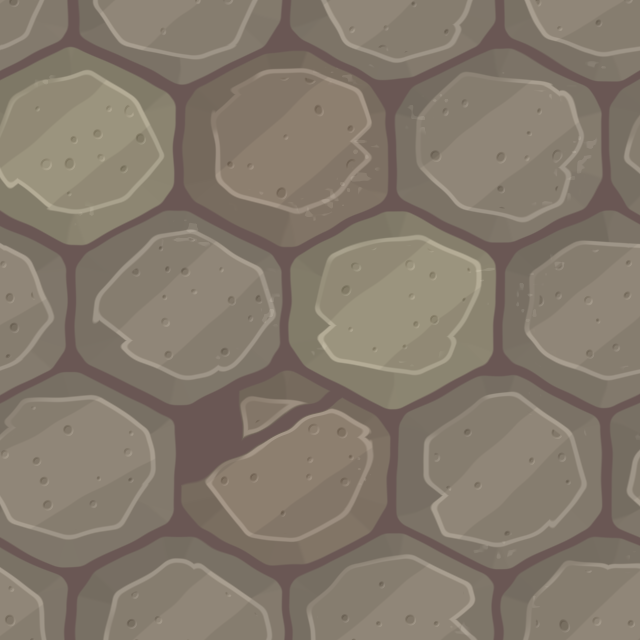
Write a three.js fragment shader that draws this texture.

```glsl
// Draws worn hexagonal paving stones with bevels, pale rims and pits in dark mortar.
#define PITCH 0.3333
#define SQUASH 1.141
#define ORIGIN vec2(0.28, 0.012)
#define STONE_SIZE 0.159
#define FACE_SIZE 0.127
#define RIM_WIDTH 0.0075
#define PIT_GRID 0.048
#define SOFT 0.0018
#define MORTAR vec3(0.415, 0.342, 0.330)
#define GREY vec3(0.557, 0.518, 0.462)
#define OLIVE vec3(0.600, 0.570, 0.485)
#define BROWN vec3(0.545, 0.490, 0.430)

varying vec2 vUv;

float hash(vec2 p) {
  vec3 v = fract(p.xyx * 0.1031);
  v += dot(v, v.yzx + 33.33);
  return fract((v.x + v.y) * v.z);
}

float noise(vec2 p) {
  vec2 i = floor(p), f = fract(p);
  f = f * f * (3.0 - 2.0 * f);
  return mix(mix(hash(i), hash(i + vec2(1, 0)), f.x),
             mix(hash(i + vec2(0, 1)), hash(i + vec2(1, 1)), f.x), f.y);
}

float smoothMax(float a, float b, float k) {
  float h = max(k - abs(a - b), 0.0) / k;
  return max(a, b) + h * h * k * 0.25;
}

float fill(float d) { return 1.0 - smoothstep(-SOFT, SOFT, d); }

vec2 heading(float angle) { return vec2(cos(angle), sin(angle)); }

// Chamfered hexagon: x is the distance, y the brightness of its bevel facet.
vec2 stoneShape(vec2 p, vec2 seed) {
  vec2 result = vec2(-1.0, 0.0);
  for (int i = 0; i < 12; i++) {
    float k = float(i), r = hash(seed + k * 3.0);
    vec2 n = heading(k * 0.5235988);
    float corner = mod(k, 2.0);
    float size = STONE_SIZE + mix((r - 0.5) * 0.006, 0.009 + r * 0.012, corner);
    float d = dot(p, n) - size;
    float shade = 0.872 + 0.045 * dot(n, vec2(0.75, -0.66)) + (r - 0.5) * 0.045;
    result.y = mix(result.y, shade, smoothstep(-SOFT, SOFT, d - result.x));
    result.x = smoothMax(result.x, d, 0.004);
  }
  return result;
}

// Irregular nine-sided top face with up to two chipped notches.
float faceShape(vec2 p, vec2 seed) {
  float d = -1.0;
  for (int i = 0; i < 9; i++) {
    float k = float(i), r = hash(seed + k * 5.0 + 2.0);
    vec2 n = heading((k + 0.6 * hash(seed + k * 7.0 + 1.0)) * 0.6981317);
    d = smoothMax(d, dot(p, n) - FACE_SIZE - (r - 0.5) * 0.021, 0.007);
  }
  for (int i = 0; i < 2; i++) {
    float k = float(i), r = hash(seed + k * 11.0 + 4.0);
    float angle = mix(-1.2, 0.6, r) + k * (1.6 + 2.0 * r);
    vec2 u = abs(p - 0.142 * heading(angle));
    float size = mix(0.004, 0.034, hash(seed + k * 9.0 + 6.0));
    d = smoothMax(d, size - 0.75 * (u.x + u.y), 0.009);
  }
  return d;
}

// Signed shading of small round pits: dark hollow, pale lower right lip.
float pits(vec2 p) {
  vec2 id = floor(p / PIT_GRID) + 50.0;
  vec2 jitter = vec2(hash(id), hash(id + 31.0)) - 0.5;
  vec2 u = (fract(p / PIT_GRID) - 0.5 - jitter * 0.5) * PIT_GRID;
  float r = mix(0.0025, 0.0085, pow(hash(id + 67.0), 1.4));
  float d = length(u * vec2(1.12, 0.92)) - r;
  float side = dot(normalize(u + 0.00001), vec2(0.7, -0.7));
  float ring = 1.0 - smoothstep(0.0006, 0.0028, abs(d));
  float hollow = fill(d) * step(0.35, hash(id + 93.0));
  return step(0.4, hash(id + 12.0)) * (ring * side * 0.075 - hollow * 0.055);
}

void main() {
  // Hand-drawn wobble, then the nearest centre of the staggered grid.
  vec2 q = (vUv - ORIGIN) * vec2(1.0, SQUASH);
  q += (vec2(noise(q * 22.0 + 40.0), noise(q * 22.0 + 90.0)) - 0.5) * 0.007;
  vec2 id = vec2(0.0), p = vec2(9.0);
  float rowHeight = PITCH * 0.8660254;
  for (int i = 0; i < 2; i++) {
    float row = floor(q.y / rowHeight) + float(i);
    float shift = -0.5 * mod(row, 2.0);
    float col = floor(q.x / PITCH - shift + 0.5);
    vec2 offset = q - vec2((col + shift) * PITCH, row * rowHeight);
    if (dot(offset, offset) < dot(p, p)) { p = offset; id = vec2(col, row); }
  }
  vec2 seed = id * vec2(7.0, 13.0) + 40.0;

  // Stone outlines; the lower brown stone has a broken corner.
  vec2 stone = stoneShape(p, seed);
  vec2 drift = vec2(hash(seed + 5.0), hash(seed + 8.0)) - 0.5;
  float face = faceShape(p - drift * 0.014, seed);
  bool middle = abs(id.x - 1.0) < 0.5;
  if (middle && abs(id.y - 1.0) < 0.5) {
    float across = dot(p, vec2(-0.54, 0.80)) + (noise(p * 24.0 + 20.0) - 0.5) * 0.026;
    float gap = max(0.060 - across, min(across - 0.084, p.x + 0.070));
    stone.x = max(stone.x, -gap);
    face = smoothMax(face, 0.002 - gap, 0.004);
  }

  // Tint, faceted bevel and diagonal bands over the face.
  vec3 tint = middle && mod(id.y, 2.0) > 0.5 ? BROWN : GREY;
  if (abs(id.x + id.y - 3.0) < 0.5 && id.y > 1.5 && id.x > -0.5) tint = OLIVE;
  float slant = dot(p, heading(-0.88 + 0.25 * drift.x));
  float band = fill(slant - 0.045 - drift.y * 0.05) * fill(-slant - 0.062 + drift.x * 0.05);
  vec3 top = tint * mix(0.945, 1.015, band);
  top += pits(q) * fill(face + 0.016);
  vec3 color = mix(tint * stone.y, top, fill(face));

  // Pale rim, worn away in places toward the upper left, with small scuffs.
  float wear = dot(p, vec2(-0.7, 0.7)) + (noise(q * 13.0 + 60.0) - 0.5) * 0.16;
  float rim = fill(abs(face + 0.5 * RIM_WIDTH) - 0.5 * RIM_WIDTH);
  color += rim * mix(0.095, 0.025, smoothstep(0.09, 0.13, wear));
  float scuff = smoothstep(0.72, 0.85, noise(q * 110.0 + 30.0));
  scuff *= smoothstep(0.72, 0.82, noise(q * 14.0 + 75.0));
  color += 0.05 * scuff * fill(abs(face) - 0.02);

  gl_FragColor = vec4(mix(MORTAR, color, fill(stone.x)), 1.0);
}
```
